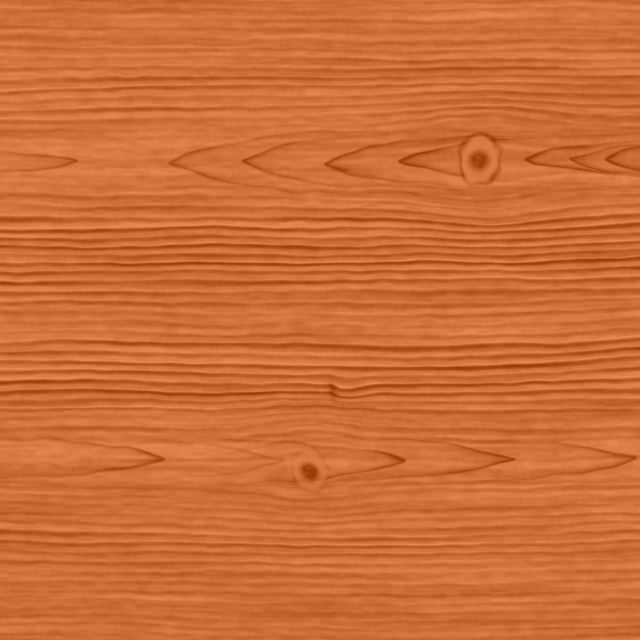
This texture is drawn by a Shadertoy shader. Its source:

```glsl
float hash(vec2 p) {
    vec3 q = fract(p.xyx * vec3(0.1031, 0.1030, 0.0973));
    q += dot(q, q.yzx + 33.33);
    return fract((q.x + q.y) * q.z);
}

float noise(vec2 p) {
    vec2 cell = floor(p), f = fract(p);
    f = f * f * (3.0 - 2.0 * f);
    return mix(mix(hash(cell), hash(cell + vec2(1, 0)), f.x),
               mix(hash(cell + vec2(0, 1)), hash(cell + vec2(1, 1)), f.x), f.y);
}

float bump(float x, float width) {
    return exp(-x * x / (width * width));
}

// Pointed arch with its tip at zero, opening along +x: crisp outside, soft inside
float vein(vec2 q, float spread, float reach) {
    float along = max(q.x, 0.0);
    float taper = exp(-along / reach);
    float slope = spread / reach * taper;
    float gap = (abs(q.y) - spread * (1.0 - taper)) / sqrt(1.0 + slope * slope);
    if (q.x < 0.0) gap = length(q);
    float line = gap > 0.0 ? bump(gap, 0.0025) : exp(gap / 0.004);
    return line * (0.5 + 0.5 * exp(-along / 0.12)) * exp(-along / 0.5);
}

// Nearly parallel growth rings with pale edges, dense in some zones and faint in others
float growthRings(vec2 p) {
    float phase = p.y * 66.0 + 0.9 * noise(vec2(p.x * 1.5, p.y * 14.0))
                + 0.3 * noise(vec2(p.x * 9.0, p.y * 45.0));
    float id = floor(phase), f = fract(phase);
    float profile = smoothstep(0.08, 0.52, f) * (1.0 - smoothstep(0.56, 0.82, f));
    profile -= 0.3 * smoothstep(0.7, 0.86, f) * (1.0 - smoothstep(0.88, 1.0, f));
    float strength = (0.6 + 0.5 * hash(vec2(id, 7.0))) * (0.55 + 0.8 * noise(vec2(p.x * 5.0, id * 7.3)));
    float zone = 0.27 + 0.7 * bump(p.y - 0.615, 0.08) + 0.7 * bump(p.y - 0.425, 0.06)
               + 0.45 * bump(p.y - 0.87, 0.05) + 0.4 * bump(p.y - 0.15, 0.035);
    return (profile * strength - 0.1) * zone;
}

// Dark core, pale collar and thin broken rim laid over the tone beneath
float addKnot(float tone, vec2 q, float radius, float rim) {
    float r = length(q * vec2(1.0, 0.85)) / radius;
    r += 0.55 * (noise(q * 55.0 + 20.0) - 0.5);
    float core = 1.0 - smoothstep(0.25, 1.2, r);
    float mottling = noise(q * 200.0 + 50.0);
    float collar = (1.0 - smoothstep(1.3, 1.8, r)) * (0.35 + 0.6 * rim);
    tone = mix(tone, 0.7, min(collar, 0.9));
    tone -= core * (3.4 + 1.8 * mottling);
    return tone - rim * (1.2 + 2.0 * noise(q * 60.0)) * bump(r - 1.7, 0.16);
}

void mainImage(out vec4 fragColor, in vec2 fragCoord) {
    vec2 uv = fragCoord / iResolution.xy;

    // Slow drift and fine wobble of the fibres
    vec2 p = uv;
    p.y += 0.018 * (noise(uv * vec2(1.6, 2.5)) - 0.5)
         + 0.005 * (noise(uv * vec2(6.0, 18.0) + 9.0) - 0.5)
         + 0.0026 * (noise(uv * vec2(30.0, 55.0)) - 0.5);

    vec2 upper = p - vec2(0.75, 0.75);
    vec2 lower = p - vec2(0.485, 0.27);
    vec2 pin = p - vec2(0.52, 0.395);

    // Fibres part around the knots and dip beside the pin knot
    vec2 g = p;
    g.y -= 0.5 * upper.y * exp(-dot(upper * upper, vec2(90.0, 160.0)));
    g.y -= 0.5 * lower.y * exp(-dot(lower * lower, vec2(120.0, 200.0)));
    g.y += 0.009 * bump(pin.x - 0.02, 0.03) * bump(pin.y, 0.025) * smoothstep(-0.008, 0.012, pin.x);

    // Two calm bands that hold the arches
    float band = max(1.0 - smoothstep(0.03, 0.055, abs(upper.y)),
                     1.0 - smoothstep(0.025, 0.045, abs(p.y - 0.285)));
    float tone = -0.12 + 0.4 * band;
    tone -= 3.5 * growthRings(g) * (1.0 - 0.8 * band);

    // Streaks and fine grain
    tone += 0.9 * (noise(g * vec2(1.5, 16.0) + 3.0) - 0.5);
    tone += 0.8 * (noise(g * vec2(4.0, 80.0) + 6.0) - 0.5);
    tone += 1.6 * (noise(g * vec2(4.0, 165.0)) - 0.5);
    tone += 1.1 * (noise(g * vec2(45.0, 220.0)) - 0.5);
    tone += 0.5 * (noise(uv * 200.0) - 0.5);

    // Nested arches, pointing left above and right below
    float wobble = 0.007 * (noise(p * vec2(24.0, 40.0) + 2.0) - 0.5);
    float veins = 0.9 * vein(vec2(0.12 - p.x, upper.y + wobble), 0.016, 0.05);
    for (int i = 0; i < 7; i++) {
        float n = float(i);
        float shift = hash(vec2(n, 4.0)) - 0.5;
        bool pastKnot = i > 3;
        float tip = (pastKnot ? 0.83 + 0.062 * (n - 4.0) : 0.26 + 0.122 * n) + 0.02 * shift;
        vec2 q = vec2(p.x - tip, upper.y + 0.008 * shift + wobble);
        float arch = pastKnot ? vein(q, 0.023, 0.045) : vein(q, 0.05 - 0.003 * n, 0.1);
        veins = max(veins, arch * (0.8 + 0.4 * hash(vec2(n, 8.0))));
        if (i < 5) {
            tip = 0.985 - 0.18 * n + 0.025 * shift;
            arch = vein(vec2(tip - p.x, p.y - 0.286 + 0.008 * shift + wobble), 0.038, 0.12);
            veins = max(veins, arch * (i == 3 ? 0.4 : 1.0));
        }
    }
    tone -= 4.0 * veins * (0.65 + 0.6 * noise(p * vec2(18.0, 60.0)));

    // Knots
    tone = addKnot(tone, upper, 0.019, 1.0);
    tone = addKnot(tone, lower + vec2(0.0, 0.3 * lower.x), 0.017, 0.25);
    tone -= 3.0 * bump(pin.x + 0.15 * pin.y, 0.006) * bump(pin.y, 0.014);

    vec3 wood = vec3(0.82, 0.45, 0.24) + 0.05 * clamp(tone, -4.2, 1.6);
    fragColor = vec4(wood, 1.0);
}
```
